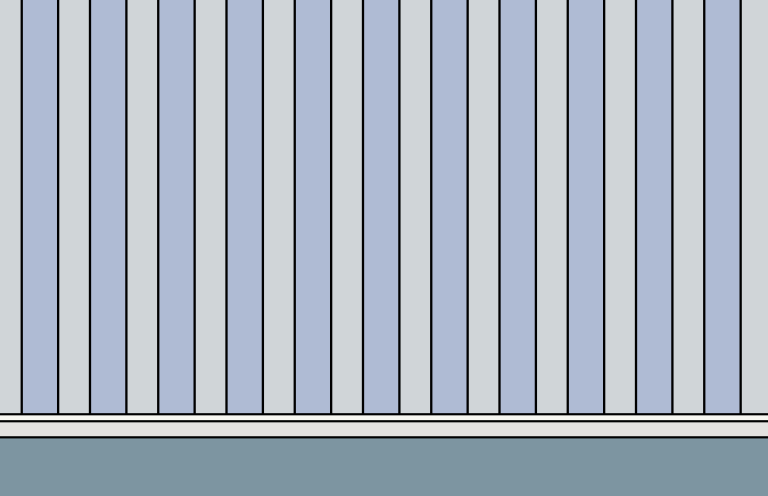
This pattern is drawn by a Shadertoy shader. Its source:

```glsl
// Striped wallpaper in pale grey and blue above a two-part skirting board and a floor.

const vec3 GREY  = vec3(0.815, 0.836, 0.847);
const vec3 BLUE  = vec3(0.686, 0.733, 0.831);
const vec3 TRIM  = vec3(0.970, 0.970, 0.945);
const vec3 BOARD = vec3(0.890, 0.882, 0.875);
const vec3 FLOOR_COLOR = vec3(0.492, 0.584, 0.630);
const vec3 INK   = vec3(0.0);

// Stripe layout as fractions of the canvas width
const float PERIOD = 0.08887;
const float FIRST_EDGE = 0.0283;
const float BLUE_WIDTH = 0.0474;

// Horizontal edges as fractions of the canvas height
const float WALL_BASE = 0.1648;
const float TRIM_BASE = 0.1507;
const float BOARD_BASE = 0.1183;

// Smooth coverage of the region where d is negative
float fill(float d, float pixel) {
    return clamp(0.5 - d / pixel, 0.0, 1.0);
}

// Smooth coverage of a line centred on d = 0
float stroke(float d, float halfWidth, float pixel) {
    return fill(abs(d) - halfWidth, pixel);
}

// Signed distance to the nearest blue stripe, negative inside
float stripeDistance(float x, float start, float period, float width) {
    float centre = start + 0.5 * width;
    float offset = (fract((x - centre) / period + 0.5) - 0.5) * period;
    return abs(offset) - 0.5 * width;
}

vec3 wallpaper(float x, float halfLine, float pixel) {
    float d = stripeDistance(x, FIRST_EDGE, PERIOD, BLUE_WIDTH);
    vec3 color = mix(GREY, BLUE, fill(d, pixel));
    return mix(color, INK, stroke(d, halfLine, pixel));
}

void mainImage(out vec4 fragColor, in vec2 fragCoord) {
    vec2 uv = fragCoord / iResolution.xy;
    vec2 pixel = 1.0 / iResolution.xy;
    vec2 halfLine = vec2(0.0015, 0.0022);

    // Wall, then skirting and floor layered from top to bottom
    vec3 color = wallpaper(uv.x, halfLine.x, pixel.x);
    color = mix(color, TRIM, fill(uv.y - WALL_BASE, pixel.y));
    color = mix(color, BOARD, fill(uv.y - TRIM_BASE, pixel.y));
    color = mix(color, FLOOR_COLOR, fill(uv.y - BOARD_BASE, pixel.y));

    // Dark outlines between the layers
    float outline = stroke(uv.y - WALL_BASE, halfLine.y, pixel.y);
    outline = max(outline, stroke(uv.y - TRIM_BASE, halfLine.y, pixel.y));
    outline = max(outline, stroke(uv.y - BOARD_BASE, halfLine.y, pixel.y));
    color = mix(color, INK, outline);

    fragColor = vec4(color, 1.0);
}
```
